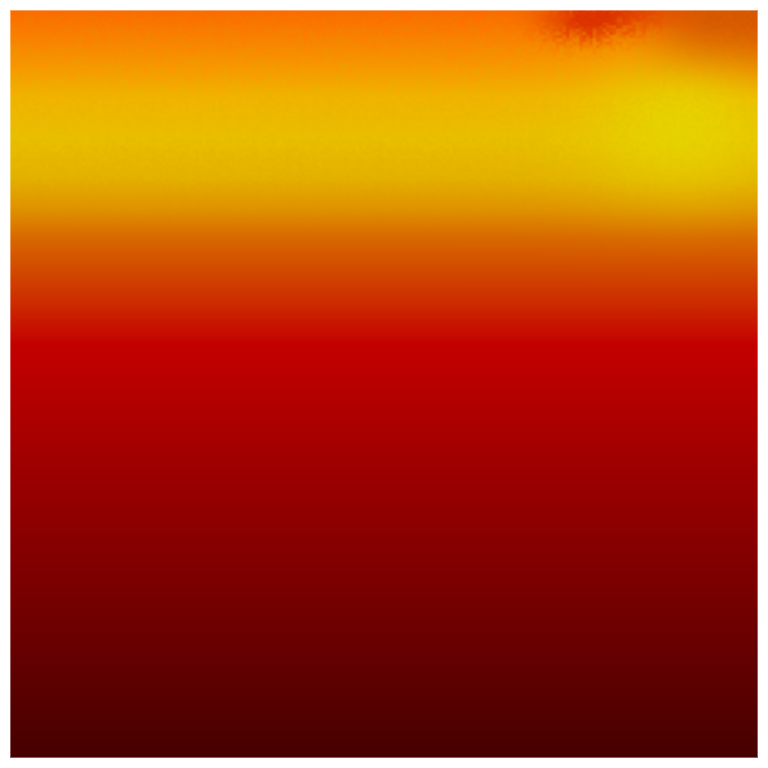
Reproduce this background procedurally as a WebGL 1 fragment shader.

```glsl
precision highp float;
uniform vec2 u_resolution;

float hash(vec2 p) {
  return fract(sin(dot(p, vec2(127.1, 311.7))) * 43758.5453);
}

float noise(vec2 p) {
  vec2 i = floor(p), f = fract(p);
  f = f * f * (3.0 - 2.0 * f);
  return mix(mix(hash(i), hash(i + vec2(1.0, 0.0)), f.x),
             mix(hash(i + vec2(0.0, 1.0)), hash(i + 1.0), f.x), f.y);
}

// Soft elliptical spot: 1 at its centre, fading outwards
float spot(vec2 p, vec2 centre, vec2 radius) {
  vec2 d = (p - centre) / radius;
  return exp(-dot(d, d));
}

// Blend in the next colour stop between two heights
vec3 stop(vec3 below, vec3 colour, float from, float to, float y) {
  return mix(below, colour, clamp((y - from) / (to - from), 0.0, 1.0));
}

// Dark red ground rising through red and amber to an orange top
vec3 sunsetGradient(float y) {
  vec3 c = vec3(0.275, 0.0, 0.0);
  c = stop(c, vec3(0.765, 0.0, 0.0), 0.014, 0.551, y);
  c = stop(c, vec3(0.8, 0.18, 0.0), 0.551, 0.609, y);
  c = stop(c, vec3(0.845, 0.4, 0.0), 0.609, 0.688, y);
  c = stop(c, vec3(0.875, 0.58, 0.0), 0.688, 0.73, y);
  c = stop(c, vec3(0.89, 0.69, 0.0), 0.73, 0.768, y);
  c = stop(c, vec3(0.91, 0.745, 0.0), 0.768, 0.82, y);
  c = stop(c, vec3(0.94, 0.7, 0.0), 0.82, 0.875, y);
  c = stop(c, vec3(0.965, 0.59, 0.0), 0.875, 0.915, y);
  return stop(c, vec3(0.98, 0.42, 0.0), 0.915, 0.987, y);
}

void main() {
  vec2 uv = gl_FragCoord.xy / u_resolution;
  float grain = noise(uv * 230.0) - 0.5;
  float cloud = noise(uv * 45.0) - 0.5;
  float grainy = smoothstep(0.68, 0.97, uv.y);

  // Grain shifts the gradient up and down near the top
  vec3 colour = sunsetGradient(uv.y + grain * 0.022 * grainy);

  // Dim orange upper right corner
  float corner = smoothstep(0.8, 0.93, uv.x) * smoothstep(0.86, 0.98, uv.y);
  colour = mix(colour, vec3(0.84, 0.33, 0.0), corner);

  // Yellow glow on the right
  float glow = spot(uv, vec2(0.885, 0.835), vec2(0.12, 0.085));
  colour = mix(colour, vec3(0.9, 0.83, 0.0), 0.9 * glow);

  // Ragged red smudge at the top edge
  vec2 ragged = uv + vec2(cloud, grain) * 0.018;
  float smudge = spot(ragged, vec2(0.765, 0.975), vec2(0.052, 0.025))
               + 0.55 * spot(ragged, vec2(0.83, 0.985), vec2(0.06, 0.022));
  colour = mix(colour, vec3(0.86, 0.2, 0.0), min(smudge, 1.0));

  colour *= 1.0 + 0.035 * grain * grainy;

  // White frame
  vec2 edge = abs(uv - 0.5) - 0.4865;
  float aa = 0.75 / min(u_resolution.x, u_resolution.y);
  float frame = smoothstep(-aa, aa, max(edge.x, edge.y));
  gl_FragColor = vec4(mix(colour, vec3(1.0), frame), 1.0);
}
```
